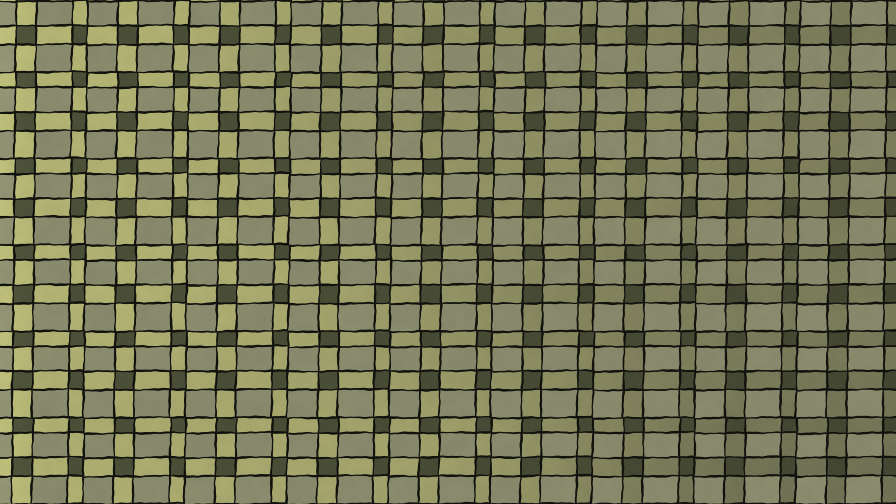
Reproduce this pattern procedurally as a WebGL 2 fragment shader.

```glsl
#version 300 es
precision highp float;

uniform vec2 u_resolution;
out vec4 outColor;

// Lengths are fractions of the canvas height.
const vec2 PERIOD = vec2(0.2020, 0.1713);
const vec2 START = vec2(0.0232, 0.0556);
const vec4 COLUMN_EDGES = vec4(0.0, 0.0394, 0.1111, 0.1412);
const vec4 ROW_EDGES = vec4(0.0, 0.0370, 0.0856, 0.1157);
const float SHEAR = 0.0095;
const float LINE_HALF_WIDTH = 0.0019;

const vec3 INK = vec3(0.065, 0.07, 0.05);
const vec3 GREY = vec3(0.535, 0.540, 0.425);
const vec3 STRAW = vec3(0.700, 0.700, 0.450);
const vec3 FADED_STRAW = vec3(0.460, 0.465, 0.340);
const vec3 MOSS = vec3(0.285, 0.300, 0.210);

float hash(vec2 p) {
    return fract(sin(dot(p, vec2(127.1, 311.7))) * 43758.55);
}

// Distance to the nearest scattered point
float cellular(vec2 p) {
    vec2 cell = floor(p);
    float nearest = 2.0;
    for (int y = -1; y <= 1; y++) {
        for (int x = -1; x <= 1; x++) {
            vec2 c = cell + vec2(x, y);
            vec2 point = c + vec2(hash(c), hash(c + 37.0));
            nearest = min(nearest, distance(p, point));
        }
    }
    return nearest;
}

// Hand-drawn sway of one line, with a small break once per repeat
float wobble(float along, float id, float span, float breakAt) {
    float phase = 6.2832 * hash(vec2(id, 5.0));
    float turn = (along - breakAt) / span;
    float tilt = (fract(turn) - 0.5) * 0.0022;
    float jump = (hash(vec2(id, floor(turn))) - 0.5) * 0.0014;
    float sway = 0.0006 * sin(along * 67.0 + phase)
               + 0.0004 * sin(along * 163.0 + phase * 2.3)
               + 0.0003 * sin(along * 331.0 + phase * 3.7);
    return tilt + jump + sway;
}

// x: 1 inside a stripe, y: signed distance to the inked edge
vec2 stripes(float across, float along, float period, vec4 edges,
             float span, float breakAt, float seed) {
    float repeatId = floor(across / period);
    float local = across - repeatId * period;
    float passed = 0.0;
    float ink = 1.0;
    for (int i = 0; i < 5; i++) {
        float edge = i < 4 ? edges[i] : period;
        float id = repeatId * 4.0 + float(i) + seed;
        float offset = local - edge - wobble(along, id, span, breakAt);
        float pressure = 1.0 + 0.22 * sin(along * 48.0 + id * 2.1)
                       + 0.15 * sin(along * 119.0 + id * 4.7);
        passed += step(0.0, offset);
        ink = min(ink, abs(offset) - LINE_HALF_WIDTH * pressure);
    }
    return vec2(mod(passed, 2.0), ink);
}

// Straw fades to the right, most of all in the lower corner
float fading(vec2 uv, float stain) {
    float corner = smoothstep(0.55, 0.80, uv.x) * (1.0 - smoothstep(0.0, 0.65, uv.y));
    float drift = 0.05 * sin(uv.x * 9.0 + uv.y * 5.0) + 0.04 * sin(uv.y * 13.0 - uv.x * 6.0);
    return clamp(smoothstep(-0.05, 1.0, uv.x + drift) * 0.9
               + 0.18 * corner + 0.16 * stain, 0.0, 1.1);
}

void main() {
    vec2 uv = gl_FragCoord.xy / u_resolution;
    vec2 p = gl_FragCoord.xy / u_resolution.y;
    float pixel = 1.0 / u_resolution.y;

    // Woven columns and rows
    vec2 q = p - START - vec2(SHEAR * p.y, 0.0);
    vec2 column = stripes(q.x, q.y, PERIOD.x, COLUMN_EDGES, PERIOD.y, ROW_EDGES.w, 0.0);
    vec2 row = stripes(q.y, q.x, PERIOD.y, ROW_EDGES, PERIOD.x, COLUMN_EDGES.w, 211.0);

    // Stains and fine grain
    float stain = cellular(p * 6.0 + 0.15 * sin(p.yx * 31.0)) - 0.45;
    float grain = cellular(p * 38.0) - 0.45;

    // Fill by the number of overlapping stripes
    vec3 straw = mix(STRAW, FADED_STRAW, fading(uv, stain));
    vec3 moss = MOSS * mix(1.04, 0.92, uv.x);
    float layers = column.x + row.x;
    vec3 color = layers < 0.5 ? GREY : (layers < 1.5 ? straw : moss);
    color *= 1.0 + 0.04 * stain + 0.03 * grain;
    color *= 1.0 + 0.07 * (1.0 - smoothstep(0.0, 0.05, uv.x));

    // Ink lines
    float ink = min(column.y, row.y);
    color = mix(color, INK, 1.0 - smoothstep(-0.6 * pixel, 0.6 * pixel, ink));
    outColor = vec4(color, 1.0);
}
```
